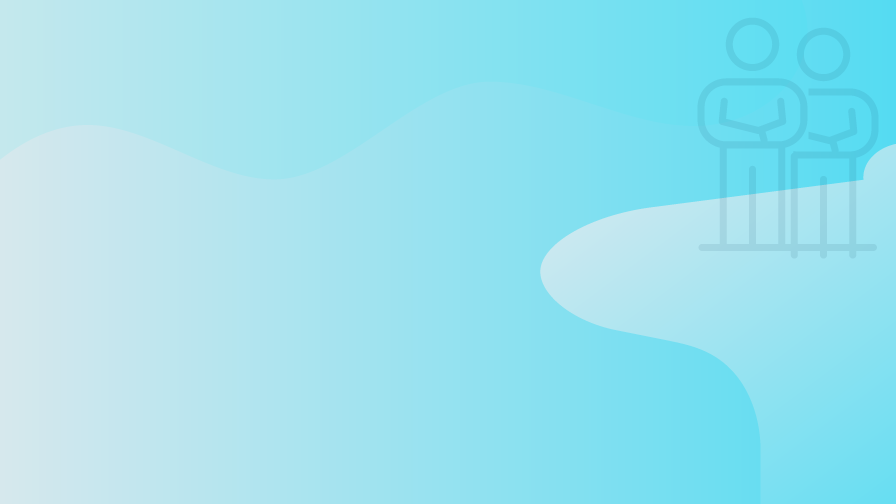
Give the GLSL for this background, as a Shadertoy shader.

```glsl
float segment(vec2 p, vec2 a, vec2 b) {
    vec2 ap = p - a, ab = b - a;
    return length(ap - ab * clamp(dot(ap, ab) / dot(ab, ab), 0.0, 1.0));
}

float roundedBox(vec2 p, vec2 halfSize, float radius) {
    vec2 q = abs(p) - halfSize + radius;
    return length(max(q, 0.0)) + min(max(q.x, q.y), 0.0) - radius;
}

// Smooth slope between two crests or troughs
float swell(vec2 a, vec2 b, float x) {
    return mix(a.y, b.y, smoothstep(a.x, b.x, x));
}

bool insideUpperWave(vec2 p) {
    vec2 crestA = vec2(0.174, 0.752), trough = vec2(0.544, 0.644);
    vec2 crestB = vec2(0.972, 0.838), tail = vec2(1.377, 0.750);
    if (p.x > tail.x) return length((p - vec2(tail.x, 0.94)) / vec2(0.225, 0.19)) < 1.0;
    float edge = p.x < crestA.x ? crestA.y - 2.28 * pow(crestA.x - p.x, 2.0)
               : p.x < trough.x ? swell(crestA, trough, p.x)
               : p.x < crestB.x ? swell(trough, crestB, p.x)
               : swell(crestB, tail, p.x);
    return p.y > edge;
}

// Quarter ellipse that rises from zero and then stays level
float roundedRise(float u, float width) {
    float q = 1.0 - clamp(u / width, 0.0, 1.0);
    return sqrt(1.0 - q * q);
}

bool insideBlob(vec2 p) {
    if (length((p - vec2(1.801, 0.648)) / vec2(0.088, 0.069)) < 1.0) return true;
    float u = p.x - 1.072;
    if (u < 0.0) return false;
    float top = 0.461 + 0.13 * u + 0.099 * roundedRise(u, 0.22);
    float bend = clamp((p.x - 1.32) / 0.189, 0.0, 1.0);
    float drop = 0.18 * (1.0 - sqrt(1.0 - bend * bend * bend));
    float bottom = 0.461 - 0.2 * u - 0.086 * roundedRise(u, 0.15) - drop;
    return p.y < top && (p.y > bottom || bend >= 1.0);
}

// Line figure centred on x = 0; the rear one is partly hidden
float figure(vec2 p, bool rear) {
    vec2 m = vec2(abs(p.x), p.y);
    float upper = abs(roundedBox(p - vec2(0.0, 0.775), vec2(0.102, 0.0625), 0.05));
    upper = min(upper, segment(m, vec2(0.056, 0.799), vec2(0.06, 0.759)));
    upper = min(upper, segment(p, vec2(-0.06, 0.759), vec2(0.012, 0.741)));
    upper = min(upper, segment(p, vec2(0.06, 0.759), vec2(0.012, 0.741)));
    upper = min(upper, segment(p, vec2(0.018, 0.741), vec2(0.023, 0.722)));
    if (rear && p.x < -0.03 && (p.y > 0.72 || p.x < -0.06)) upper = 1.0;
    float head = abs(length(p - vec2(0.0, 0.912)) - 0.046);
    float legs = min(segment(m, vec2(0.058, 0.71), vec2(0.058, 0.514)),
                     segment(p, vec2(0.0, 0.664), vec2(0.0, 0.514)));
    return min(upper, min(head, legs));
}

vec3 scene(vec2 p) {
    // Horizontal gradients of the two waves
    vec3 color = mix(vec3(0.84, 0.91, 0.93), vec3(0.33, 0.86, 0.95), p.x / 1.778);
    if (insideUpperWave(p))
        color = mix(vec3(0.77, 0.91, 0.93), vec3(0.36, 0.87, 0.95), p.x / 1.6);

    // Diagonal gradient of the blob
    if (insideBlob(p)) {
        float fade = dot(p - vec2(1.134, 0.537), vec2(0.734, -0.982));
        color = mix(vec3(0.79, 0.91, 0.94), vec3(0.40, 0.87, 0.95), clamp(fade, 0.0, 1.0));
    }

    // Faint pair of figures on a ground line
    float line = segment(p, vec2(1.393, 0.509), vec2(1.733, 0.509));
    line = min(line, figure(p - vec2(1.493, 0.0), false));
    line = min(line, figure(p - vec2(1.634, -0.02), true));
    if (line < 0.007) color *= vec3(0.91, 0.93, 0.94);
    return color;
}

void mainImage(out vec4 fragColor, in vec2 fragCoord) {
    // Average a grid of samples to smooth every edge
    vec3 sum = vec3(0.0);
    for (int i = 0; i < 16; i++) {
        vec2 offset = (vec2(i % 4, i / 4) - 1.5) / 4.0;
        sum += scene((fragCoord + offset) / iResolution.y);
    }
    fragColor = vec4(sum / 16.0, 1.0);
}
```
